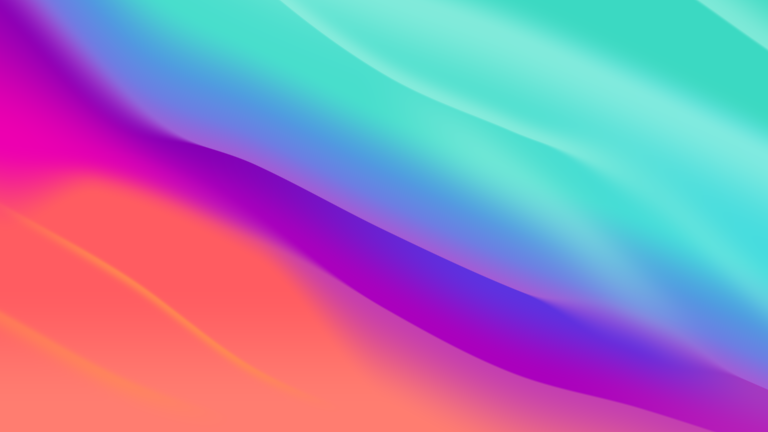
Reproduce this background procedurally as a Shadertoy shader.

```glsl
// Flowing silk-like folds sweeping from upper left to lower right.
// Each fold is a smooth curve of height over x; colours are gradients of the
// vertical distance to those curves, with thin glows laid along the creases.

// Fold heights at seven evenly spaced x positions, left to right
const float RIDGE[7]  = float[7](1.05, 0.741, 0.618, 0.468, 0.333, 0.225, 0.098);
const float SHORE[7]  = float[7](0.66, 0.61, 0.475, 0.287, 0.137, 0.055, -0.04);
const float EMBER[7]  = float[7](0.525, 0.354, 0.141, 0.02, -0.06, -0.1, -0.1);
const float EMBER2[7] = float[7](0.27, 0.111, 0.015, -0.04, -0.1, -0.1, -0.1);
const float CREASE[7] = float[7](1.7, 1.35, 1.05, 0.831, 0.699, 0.576, 0.31);
const float SHEEN[7]  = float[7](1.5, 1.3, 1.14, 1.02, 0.912, 0.78, 0.637);
const float CORNER[7] = float[7](1.72, 1.6, 1.48, 1.36, 1.23, 1.09, 0.889);
const float MIST[7]   = float[7](1.2, 1.05, 0.92, 0.775, 0.595, 0.34, 0.05);

const vec3 LILAC   = vec3(0.67, 0.34, 0.83);
const vec3 PERI    = vec3(0.44, 0.48, 0.89);
const vec3 BLUE    = vec3(0.31, 0.60, 0.88);
const vec3 TEAL    = vec3(0.28, 0.87, 0.80);
const vec3 AQUA    = vec3(0.26, 0.86, 0.87);
const vec3 JADE    = vec3(0.23, 0.85, 0.76);
const vec3 PALE    = vec3(0.60, 0.94, 0.88);
const vec3 PURPLE  = vec3(0.52, 0.00, 0.71);
const vec3 INDIGO  = vec3(0.36, 0.20, 0.88);
const vec3 VIOLET  = vec3(0.67, 0.00, 0.74);
const vec3 MAGENTA = vec3(0.93, 0.00, 0.69);
const vec3 ORCHID  = vec3(0.76, 0.24, 0.70);
const vec3 CORAL   = vec3(1.00, 0.36, 0.38);
const vec3 SALMON  = vec3(1.00, 0.49, 0.44);
const vec3 ORANGE  = vec3(1.00, 0.56, 0.30);

// Catmull-Rom curve through the seven heights
float curve(float k[7], float x) {
    float s = clamp(x, 0.0, 0.9999) * 6.0;
    int i = int(s);
    float t = s - float(i);
    float b = k[i], c = k[i + 1];
    float a = i > 0 ? k[i - 1] : 2.0 * b - c;
    float d = i < 5 ? k[i + 2] : 2.0 * c - b;
    return b + 0.5 * t * (c - a + t * (2.0 * a - 5.0 * b + 4.0 * c - d
             + t * (3.0 * (b - c) + d - a)));
}

// Bell-shaped glow with separate widths above and below its curve
float glow(float d, float above, float below) {
    float q = d / (d > 0.0 ? above : below);
    return exp(-q * q);
}

// Cool slope above the main ridge; h is the height over the ridge
vec3 coolSlope(float x, float y, float h) {
    float s = h * mix(0.65, 1.0, smoothstep(0.0, 0.35, x));
    vec3 col = mix(LILAC, PERI, smoothstep(-0.02, 0.08, s));
    col = mix(col, BLUE, smoothstep(0.04, 0.16, s));
    vec3 sea = mix(TEAL, AQUA, smoothstep(0.6, 1.0, x));
    col = mix(col, sea, smoothstep(0.12, 0.28, s));

    float mist = glow(y - curve(MIST, x), 0.07, 0.10);
    mist *= smoothstep(0.46, 0.64, x) * (1.0 - smoothstep(0.75, 0.95, x));
    col = mix(col, PALE, 0.45 * mist);

    // Bright fold that loosens into a haze on the right
    float loose = smoothstep(0.70, 0.86, x);
    float crease = y - curve(CREASE, x);
    float line = glow(crease, 0.035 + 0.03 * loose, 0.004 + 0.05 * loose);
    col = mix(col, PALE, line * mix(0.7, 0.3, loose));

    // Upper sheen, the deeper green behind it, and the corner fold
    float sheen = y - curve(SHEEN, x);
    col = mix(col, JADE, smoothstep(0.0, 0.10, sheen));
    col = mix(col, PALE, 0.7 * glow(sheen, 0.055, 0.12));
    return mix(col, PALE, 0.7 * glow(y - curve(CORNER, x), 0.09, 0.006));
}

// Violet band; t runs from its top edge (0) to its bottom edge (1)
vec3 violetBand(float x, float t) {
    vec3 top = mix(PURPLE, INDIGO, smoothstep(0.25, 0.65, x));
    top = mix(top, ORCHID, 0.7 * smoothstep(0.82, 1.0, x));
    vec3 bottom = mix(MAGENTA, VIOLET, smoothstep(0.0, 0.35, x));
    bottom = mix(bottom, ORCHID, 0.5 * smoothstep(0.7, 1.0, x));
    return mix(top, bottom, smoothstep(0.0, 0.95, t));
}

// Warm slope below the band; depth is measured down from the shore
vec3 warmSlope(float x, float y, float depth) {
    float width = 0.08 + 0.14 * smoothstep(0.33, 0.5, x)
                + 0.12 * (1.0 - smoothstep(0.0, 0.13, x));
    vec3 edge = mix(MAGENTA, ORCHID, smoothstep(0.1, 0.4, x));
    vec3 base = mix(SALMON, CORAL, smoothstep(0.05, 0.35, y));
    vec3 col = mix(edge, base, smoothstep(-0.02, width, depth));
    float ember = glow(y - curve(EMBER, x), 0.007, 0.016);
    float fade = smoothstep(-0.05, 0.16, x) * (1.0 - smoothstep(0.28, 0.46, x));
    col = mix(col, ORANGE, 0.75 * ember * fade);
    float ember2 = glow(y - curve(EMBER2, x), 0.012, 0.03);
    return mix(col, ORANGE, 0.5 * ember2 * (1.0 - smoothstep(0.12, 0.32, x)));
}

void mainImage(out vec4 fragColor, in vec2 fragCoord) {
    vec2 p = fragCoord / iResolution.xy;
    float pixel = 1.0 / iResolution.y;
    float ridge = curve(RIDGE, p.x), shore = curve(SHORE, p.x);

    // Edges melt on the left and sharpen along the middle
    float ridgeSoft = pixel + 0.075 * (1.0 - smoothstep(0.10, 0.27, p.x))
        + 0.05 * smoothstep(0.68, 0.80, p.x) * (1.0 - smoothstep(0.86, 0.97, p.x));
    float shoreSoft = 1.5 * pixel + 0.05 * (1.0 - smoothstep(0.25, 0.48, p.x));

    float t = (ridge - p.y) / max(ridge - shore, 0.01);
    vec3 col = violetBand(p.x, t);
    col = mix(col, warmSlope(p.x, p.y, shore - p.y),
              smoothstep(-shoreSoft, shoreSoft, shore - p.y));
    col = mix(col, coolSlope(p.x, p.y, p.y - ridge),
              smoothstep(-ridgeSoft, ridgeSoft, p.y - ridge));
    fragColor = vec4(col, 1.0);
}
```
